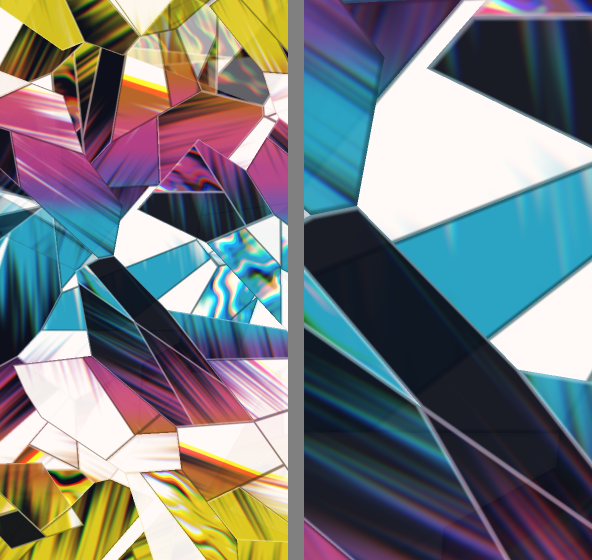
Left, the full canvas; right, a detail of the centre.
Write a Shadertoy shader that draws this background.

```glsl
// Cut crystal: two layers of stretched Voronoi cells, split again by random lines
// into sharp facets. Each facet gets streaked reflections with colour dispersion,
// tinted by height from teal at the middle through magenta to yellow at both ends.

vec2 hash22(vec2 p) {
    vec3 a = fract(vec3(p.xyx) * vec3(0.1031, 0.1030, 0.0973));
    a += dot(a, a.yzx + 33.33);
    return fract((a.xx + a.yz) * a.zy);
}

float gradientNoise(vec2 p) {
    vec2 i = floor(p), f = fract(p), u = f * f * (3.0 - 2.0 * f);
    vec2 o = vec2(0, 1);
    float a = dot(hash22(i) - 0.5, f);
    float b = dot(hash22(i + o.yx) - 0.5, f - o.yx);
    float c = dot(hash22(i + o.xy) - 0.5, f - o.xy);
    float d = dot(hash22(i + o.yy) - 0.5, f - o.yy);
    return 2.0 * mix(mix(a, b, u.x), mix(c, d, u.x), u.y);
}

// Tint by distance from the teal middle band
vec3 bandTint(float d) {
    vec3 c = mix(vec3(0.17, 0.64, 0.76), vec3(0.47, 0.30, 0.62), smoothstep(0.09, 0.14, d));
    c = mix(c, vec3(0.70, 0.25, 0.52), smoothstep(0.14, 0.19, d));
    c = mix(c, vec3(0.80, 0.31, 0.46), smoothstep(0.20, 0.27, d));
    c = mix(c, vec3(0.72, 0.40, 0.16), smoothstep(0.27, 0.33, d));
    return mix(c, vec3(0.87, 0.79, 0.13), smoothstep(0.35, 0.42, d));
}

// Cuts a facet along a random line and renames the two halves
void splitFacet(vec2 r, inout vec2 id, inout float edge) {
    vec2 h = hash22(id + 17.3);
    float side = dot(r, vec2(cos(6.283 * h.x), sin(6.283 * h.x))) + 0.5 * (h.y - 0.5);
    edge = min(edge, abs(side));
    id += side > 0.0 ? vec2(41.7, 13.1) : vec2(7.9, 67.3);
}

// Three channels sampled slightly apart, as light spreads in glass
vec3 dispersedStreaks(vec2 s, float spread) {
    return vec3(gradientNoise(s - vec2(spread, 0)),
                gradientNoise(s),
                gradientNoise(s + vec2(spread, 0)));
}

vec3 shadeFacet(vec2 p, vec2 r, vec2 id, float edge) {
    vec2 h = hash22(id + 5.1), k = hash22(id + 91.7);
    float angle = 6.283 * h.x;
    vec2 dir = vec2(cos(angle), sin(angle));
    float along = dot(r, dir), across = dot(r, vec2(-dir.y, dir.x));

    // Broad gradient with coarse and fine streaks
    vec3 streaks = 0.45 * dispersedStreaks(vec2(across * 7.0, along * 0.7) + 31.0 * h, 0.10)
                 + 0.35 * dispersedStreaks(vec2(across * 24.0, along * 1.3) + 57.0 * k, 0.25);
    vec3 tone = mix(-0.02, 0.68, k.x) + 0.40 * along + streaks;

    // Some facets sparkle with warped rainbow reflections
    if (k.y > 0.80) {
        float warp = gradientNoise(r * 4.0 + 9.0 * h);
        tone += 1.3 * dispersedStreaks(vec2(across * 13.0 + 3.0 * warp, along * 2.5), 0.35);
    }
    // Others hold a clear glare with a prismatic rim
    if (k.y < 0.30)
        tone += 0.75 * smoothstep(0.0, 0.05, across + 0.5 * (h.y - 0.55) + vec3(0.05, 0.0, -0.05));
    // Blown out facets
    if (h.y > 0.80) tone = 0.98 + 0.5 * streaks + 0.25 * along;

    vec3 tint = bandTint(abs(p.y - 0.52) + 0.07 * (h.x - 0.5));
    vec3 col = mix(vec3(0.05, 0.06, 0.10), tint, smoothstep(-0.08, 0.42, tone));
    col = mix(col, vec3(1.0, 0.98, 0.97), smoothstep(0.60, 0.92, tone));

    // Hairline bevel, bright or dark
    vec3 bevel = k.x < 0.55 ? mix(tint, vec3(1), 0.6) : 0.4 * tint;
    return mix(col, bevel, 0.6 * smoothstep(0.018, 0.004, edge));
}

// Colour in rgb, a random value of the whole cell in a
vec4 crystalLayer(vec2 p, float angle, vec2 scale, float seed) {
    vec2 axis = vec2(cos(angle), sin(angle));
    vec2 q = vec2(dot(p, axis), dot(p, vec2(-axis.y, axis.x))) * scale + seed;
    vec2 base = floor(q), id = base, r = vec2(9);
    for (int n = 0; n < 9; n++) {
        vec2 cell = base + vec2(n % 3 - 1, n / 3 - 1);
        vec2 d = q - cell - hash22(cell);
        if (dot(d, d) < dot(r, r)) { r = d; id = cell; }
    }
    float edge = 1.0;
    for (int n = 0; n < 25; n++) {
        vec2 cell = base + vec2(n % 5 - 2, n / 5 - 2);
        vec2 gap = cell + hash22(cell) - q + r;
        if (dot(gap, gap) > 1e-4)
            edge = min(edge, dot(0.5 * gap - r, normalize(gap)));
    }
    vec2 pick = hash22(id + 3.7);
    splitFacet(r, id, edge);
    if (pick.y > 0.4) splitFacet(r, id, edge);
    return vec4(shadeFacet(p, r, id, edge), pick.x);
}

vec3 crystal(vec2 p) {
    vec4 back = crystalLayer(p, 0.65, vec2(4.5, 7.0), 20.0);
    vec4 front = crystalLayer(p, -0.75, vec2(4.0, 8.0), 60.0);
    float cover = front.a < 0.40 ? 0.95 : front.a < 0.52 ? 0.35 : 0.0;
    return mix(back.rgb, front.rgb, cover);
}

void mainImage(out vec4 fragColor, in vec2 fragCoord) {
    // Four samples smooth the facet borders
    vec3 sum = vec3(0);
    for (int n = 0; n < 4; n++) {
        vec2 offset = vec2(n % 2, n / 2) * 0.5 - 0.25;
        sum += crystal((fragCoord + offset) / iResolution.y);
    }
    fragColor = vec4(sum / 4.0, 1.0);
}
```
